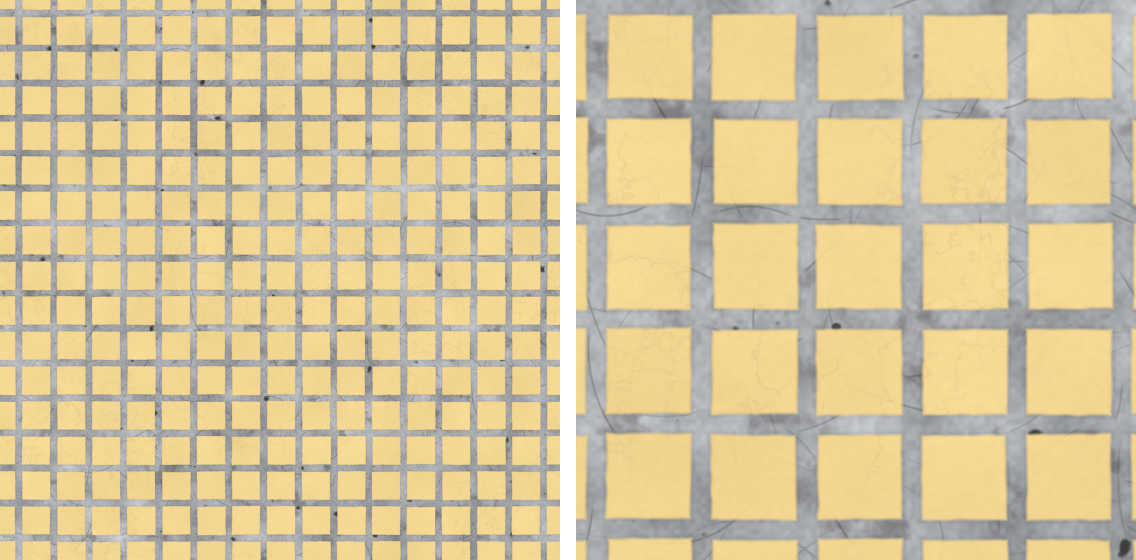
Left: the whole. Right: its middle third, enlarged.
This pattern is drawn by a WebGL 1 fragment shader. Its source:

```glsl
precision highp float;
// Square yellow tiles laid a little unevenly in worn grey grout.
// Each tile is a jittered box distance; wrapping value noise gives the mottling,
// and hashed cells scatter bent scratches and dark pits. Everything tiles.

#define TILES 16.0
#define GRID_OFFSET vec2(0.535, 0.625)
#define TILE_HALF 0.404
#define SHIFT 0.022
#define TILT 0.026
#define TILE_COLOR vec3(0.955, 0.845, 0.572)
#define VEIN_COLOR vec3(0.80, 0.70, 0.46)
#define GROUT_COLOR vec3(0.660, 0.669, 0.684)
#define DIRT_COLOR vec3(0.25, 0.24, 0.23)
#define SCRATCH_CELLS 18.0
#define PIT_CELLS 17.0

uniform vec2 u_resolution;

vec2 hash2(vec2 p) {
  vec3 q = fract(p.xyx * vec3(0.1031, 0.1030, 0.0973));
  q += dot(q, q.yzx + 33.33);
  return fract((q.xx + q.yz) * q.zy);
}

// Value noise that wraps after a whole number of cells.
float noise(vec2 uv, float cells, float seed) {
  vec2 p = uv * cells;
  vec2 i = floor(p);
  vec2 f = fract(p);
  f = f * f * (3.0 - 2.0 * f);
  vec2 a = mod(i, cells) + seed;
  vec2 b = mod(i + 1.0, cells) + seed;
  return mix(mix(hash2(a).x, hash2(vec2(b.x, a.y)).x, f.x),
             mix(hash2(vec2(a.x, b.y)).x, hash2(b).x, f.x), f.y);
}

float fbm(vec2 uv, float cells, float seed) {
  float sum = 0.0;
  float amp = 0.5;
  for (int i = 0; i < 5; i++) {
    sum += amp * noise(uv, cells, seed);
    cells *= 2.0;
    seed += 17.0;
    amp *= 0.55;
  }
  return sum / 1.055;
}

// Signed distance to the tile of this cell, in cell units.
float tileDistance(vec2 p, vec2 id) {
  vec2 shift = (hash2(id + 3.0) - 0.5) * SHIFT;
  vec2 tilt = (hash2(id + 41.0) - 0.5) * TILT;
  vec2 size = TILE_HALF + (hash2(id + 83.0) - 0.5) * 0.012;
  vec2 q = fract(p) - 0.5 - shift;
  q += q.yx * tilt;
  vec2 d = abs(q) - size;
  return length(max(d, 0.0)) + min(max(d.x, d.y), 0.0);
}

// One short bent hairline per cell, with random strength.
float scratches(vec2 uv, float cells, float seed, float width) {
  vec2 p = uv * cells;
  float mark = 0.0;
  for (int y = -1; y <= 1; y++) {
    for (int x = -1; x <= 1; x++) {
      vec2 cell = floor(p) + vec2(float(x), float(y));
      vec2 id = mod(cell, cells) + seed;
      vec2 r = hash2(id + 29.0);
      float angle = 6.2832 * r.x;
      vec2 dir = vec2(cos(angle), sin(angle));
      vec2 q = p - cell - hash2(id);
      float along = dot(q, dir);
      float across = dot(q, vec2(-dir.y, dir.x)) + (r.y - 0.5) * along * along;
      float halfLength = 0.2 + 0.6 * r.y;
      float line = 1.0 - smoothstep(0.0, width * cells, abs(across));
      line *= 1.0 - smoothstep(0.6 * halfLength, halfLength, abs(along));
      mark = max(mark, line * hash2(id + 57.0).x);
    }
  }
  return mark;
}

// Ragged dark pits; most are tiny and a few are large.
float pits(vec2 uv, float cells, float pixel) {
  vec2 p = uv * cells;
  float ragged = (noise(uv, 256.0, 7.0) - 0.5) * 0.05;
  float mark = 0.0;
  for (int y = -1; y <= 1; y++) {
    for (int x = -1; x <= 1; x++) {
      vec2 cell = floor(p) + vec2(float(x), float(y));
      vec2 id = mod(cell, cells) + 131.0;
      vec2 r = hash2(id + 11.0);
      vec2 q = (p - cell - hash2(id)) * vec2(0.75 + 0.5 * r.y, 1.25 - 0.5 * r.y);
      float radius = 0.012 + 0.065 * pow(r.x, 4.0);
      float edge = pixel * cells + 0.015;
      float pit = 1.0 - smoothstep(radius - edge, radius + edge, length(q) + ragged);
      mark = max(mark, pit * (0.3 + 0.6 * r.x));
    }
  }
  return mark;
}

void main() {
  vec2 uv = gl_FragCoord.xy / u_resolution;
  float pixel = 1.0 / min(u_resolution.x, u_resolution.y);
  vec2 p = uv * TILES - GRID_OFFSET;
  vec2 id = mod(floor(p), TILES);
  float d = tileDistance(p, id) + (noise(uv, 128.0, 5.0) - 0.5) * 0.012;
  float hairline = max(0.0013, pixel);
  float scratch = max(scratches(uv, SCRATCH_CELLS, 200.0, hairline),
                      scratches(uv, SCRATCH_CELLS + 9.0, 300.0, hairline));

  // Grout: cloudy grey, shaded rims, stains, scratches and pits.
  float cloud = 0.32 * (fbm(uv, 24.0, 20.0) - 0.5) + 0.11 * (noise(uv, 5.0, 90.0) - 0.5);
  float grain = 0.07 * (noise(uv, 320.0, 60.0) - 0.5);
  vec3 grout = GROUT_COLOR + cloud + grain;
  grout -= 0.045 * (1.0 - smoothstep(0.0, 0.05, d));
  float stain = smoothstep(0.62, 0.82, fbm(uv, 36.0, 150.0));
  grout = mix(grout, DIRT_COLOR, 0.35 * stain + 0.32 * scratch);
  grout = mix(grout, DIRT_COLOR * 0.8, pits(uv, PIT_CELLS, pixel));

  // Tile: nearly flat glaze with patchy hair-thin veins.
  float patchy = smoothstep(0.42, 0.68, fbm(uv, 9.0, 240.0));
  float vein = 1.0 - smoothstep(0.0, 0.035, abs(fbm(uv, 40.0, 270.0) - 0.5));
  vec3 tile = TILE_COLOR + 0.012 * (hash2(id + 101.0).x - 0.5);
  tile += 0.05 * (fbm(uv, 14.0, 310.0) - 0.5) + 0.2 * grain;
  tile = mix(tile, VEIN_COLOR, 0.22 * vein * patchy + 0.13 * scratch);
  tile -= 0.02 * smoothstep(-0.04, 0.0, d);

  float edge = max(0.022, 0.8 * pixel * TILES);
  gl_FragColor = vec4(mix(tile, grout, smoothstep(-edge, edge, d)), 1.0);
}
```
